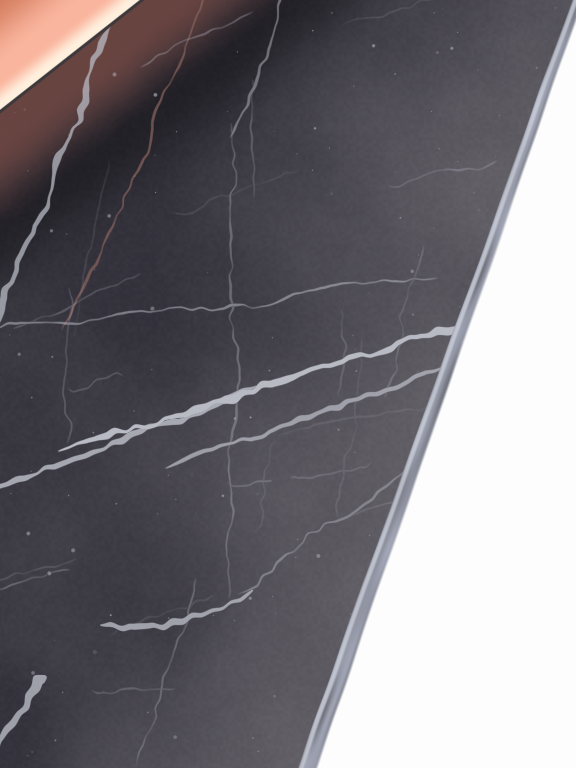
Give the GLSL for this texture, as a WebGL 1 fragment shader.

```glsl
precision highp float;
// Polished dark marble slab with pale veins, a bevelled edge and a warm reflection.
uniform vec2 u_resolution;

#define VEIN_WIDTH 1.0
#define WOBBLE 0.016
#define SOFTNESS 0.0011
#define HAIR_COUNT 24
#define HAIR_STRENGTH 0.34
#define SPECK_DENSITY 0.16
#define MOTTLE 0.75
#define GRAIN 0.022
#define EDGE_FOOT 0.412
#define EDGE_SLOPE 0.347

const vec3 STONE_DARK = vec3(0.205, 0.197, 0.235);
const vec3 STONE_LIGHT = vec3(0.365, 0.355, 0.385);
const vec3 VEIN_PALE = vec3(0.72, 0.73, 0.77);
const vec3 VEIN_RUST = vec3(0.52, 0.38, 0.36);
const vec3 BEVEL = vec3(0.51, 0.52, 0.57);
const vec3 BACKDROP = vec3(0.992);
const vec3 REFLECTION = vec3(0.42, 0.27, 0.255);
const vec3 PEACH = vec3(0.98, 0.71, 0.62);
const vec3 ORANGE = vec3(0.83, 0.49, 0.37);

float hash(vec2 p) {
  vec3 q = fract(p.xyx * 0.1031);
  q += dot(q, q.yzx + 33.33);
  return fract((q.x + q.y) * q.z);
}

float noise(vec2 p) {
  vec2 i = floor(p), f = fract(p);
  f = f * f * (3.0 - 2.0 * f);
  vec2 e = vec2(1.0, 0.0);
  return mix(mix(hash(i), hash(i + e), f.x),
             mix(hash(i + e.yx), hash(i + e.xx), f.x), f.y);
}

float fbm(vec2 p) {
  float sum = 0.0, amp = 0.5;
  for (int i = 0; i < 5; i++) {
    sum += amp * noise(p);
    p = mat2(1.6, 1.2, -1.2, 1.6) * p + 7.3;
    amp *= 0.5;
  }
  return sum;
}

float soft() { return max(SOFTNESS, 0.7 / u_resolution.y); }

// Coverage of a crooked, tapering vein from a to b, bowed to its left by bend.
float vein(vec2 p, vec2 a, vec2 b, float halfWidth, float bend) {
  vec2 dir = b - a, rel = p - a;
  float len = length(dir);
  dir /= len;
  float along = dot(rel, dir), t = along / len;
  if (t <= 0.0 || t >= 1.0) return 0.0;
  float arch = 4.0 * t * (1.0 - t), seed = dot(a + b, vec2(37.0, 61.0));
  float sway = (noise(vec2(along * 16.0, seed)) - 0.5) * WOBBLE
             + (noise(vec2(along * 75.0, seed + 9.0)) - 0.5) * WOBBLE * 0.4;
  float off = abs(dot(rel, vec2(-dir.y, dir.x)) - bend * arch - sway * min(1.0, 3.0 * arch));
  float w = halfWidth * VEIN_WIDTH * min(1.0, 2.0 * sqrt(arch))
          * (0.4 + 1.1 * noise(vec2(along * 42.0, seed + 21.0)));
  float s = soft(), h = max(w, s);
  return (1.0 - smoothstep(h - s, h + s, off)) * min(1.0, w / s);
}

// Faint hairlines in two families: shallow and steep.
float hairlines(vec2 p) {
  float sum = 0.0;
  for (int i = 0; i < HAIR_COUNT; i++) {
    float k = float(i) + 1.0;
    vec2 a = vec2(hash(vec2(k, 3.0)) * 0.62 - 0.04, hash(vec2(k, 11.0)));
    float angle = mod(k, 3.0) < 2.0 ? 0.25 : 1.4;
    angle += (hash(vec2(k, 19.0)) - 0.5) * 0.5;
    float len = mix(0.05, 0.28, hash(vec2(k, 27.0)));
    vec2 b = a + len * vec2(cos(angle), sin(angle));
    float line = vein(p, a, b, 0.0011, 0.0);
    sum = max(sum, line * mix(0.35, 1.0, hash(vec2(k, 35.0))));
  }
  return sum;
}

// Scattered pale flecks, one candidate per cell, coarse and fine.
float specks(vec2 p) {
  float sum = 0.0;
  for (int i = 0; i < 2; i++) {
    float cells = 16.0 + 22.0 * float(i);
    vec2 id = floor(p * cells) + 50.0 * float(i);
    vec2 mid = 0.25 + 0.5 * vec2(hash(id + 5.0), hash(id + 13.0));
    float r = mix(0.0006, 0.0028, pow(hash(id + 29.0), 4.0));
    float dist = length(fract(p * cells) - mid) / cells;
    float on = step(hash(id), SPECK_DENSITY) * hash(id + 41.0);
    sum = max(sum, on * (1.0 - smoothstep(r - soft(), r + soft(), dist)));
  }
  return sum;
}

void main() {
  vec2 p = gl_FragCoord.xy / u_resolution.y;
  float s = soft();
  float edge = p.x - EDGE_FOOT - EDGE_SLOPE * p.y + 0.002 * (noise(p.yy * 9.0) - 0.5);
  float panel = dot(p - vec2(0.0, 0.857), vec2(0.618, -0.786));

  // Stone: lighter towards the edge, cloudy, finely grained
  float tone = smoothstep(-0.56, 0.06, edge) + (fbm(p * 5.0) - 0.48) * MOTTLE;
  vec3 col = mix(STONE_DARK, STONE_LIGHT, clamp(tone, 0.0, 1.1));
  col += (noise(p * 260.0) - 0.5) * GRAIN;

  // Warm reflection and the shadow beyond it
  float shade = (panel - 0.125) / 0.06;
  col *= 1.0 - 0.35 * exp(-shade * shade);
  float glow = 1.0 - smoothstep(0.035, 0.125, panel + 0.03 * (fbm(p * 7.0) - 0.5));
  col = mix(col, REFLECTION, glow * 0.95);

  // Main veins: shallow bright ones, then steep cracks
  float pale = vein(p, vec2(0.075, 0.412), vec2(0.62, 0.574), 0.0046, 0.008);
  pale = max(pale, 0.85 * vein(p, vec2(-0.04, 0.35), vec2(0.335, 0.498), 0.0034, -0.004));
  pale = max(pale, 0.75 * vein(p, vec2(0.215, 0.39), vec2(0.59, 0.524), 0.003, 0.004));
  pale = max(pale, 0.55 * vein(p, vec2(-0.03, 0.574), vec2(0.57, 0.638), 0.0014, -0.004));
  pale = max(pale, 0.8 * vein(p, vec2(0.13, 0.186), vec2(0.33, 0.232), 0.0036, -0.016));
  pale = max(pale, 0.45 * vein(p, vec2(0.31, 0.226), vec2(0.545, 0.4), 0.0014, 0.0));
  pale = max(pale, 0.75 * vein(p, vec2(0.145, 0.97), vec2(-0.02, 0.56), 0.0034, 0.01));
  pale = max(pale, 0.5 * vein(p, vec2(0.37, 1.03), vec2(0.3, 0.82), 0.0016, 0.01));
  pale = max(pale, 0.36 * vein(p, vec2(0.301, 0.84), vec2(0.298, 0.22), 0.0013, 0.006));
  pale = max(pale, 0.8 * vein(p, vec2(-0.02, 0.02), vec2(0.06, 0.12), 0.0055, 0.0));
  float rust = vein(p, vec2(0.272, 1.03), vec2(0.08, 0.57), 0.0018, 0.008);
  col = mix(col, VEIN_RUST, rust * 0.75);
  pale = max(pale, max(hairlines(p) * HAIR_STRENGTH, specks(p) * 0.7));
  col = mix(col, VEIN_PALE, pale);

  // Bright panel behind the far edge, with a dark seam
  vec3 lit = mix(vec3(1.0, 0.94, 0.87), PEACH, smoothstep(0.004, 0.03, -panel));
  lit = mix(lit, ORANGE, smoothstep(0.045, 0.12, -panel));
  col = mix(col, vec3(0.24, 0.22, 0.23), 1.0 - smoothstep(0.004 - s, 0.004 + s, panel));
  col = mix(col, lit, 1.0 - smoothstep(-s, s, panel));

  // Bevel with a glinting inner rim, then the backdrop
  float bevel = mix(0.025, 0.014, p.y), across = edge + bevel;
  vec3 rim = BEVEL * mix(0.8, 1.25, noise(vec2(p.y * 14.0, across * 120.0)));
  rim = mix(rim, vec3(0.82, 0.84, 0.88), 0.7 * (1.0 - smoothstep(0.001, 0.005, abs(across - 0.004))));
  col = mix(col, rim, smoothstep(-s, s, across));
  col = mix(col, BACKDROP, smoothstep(-0.003, 0.002, edge));
  gl_FragColor = vec4(col, 1.0);
}
```
